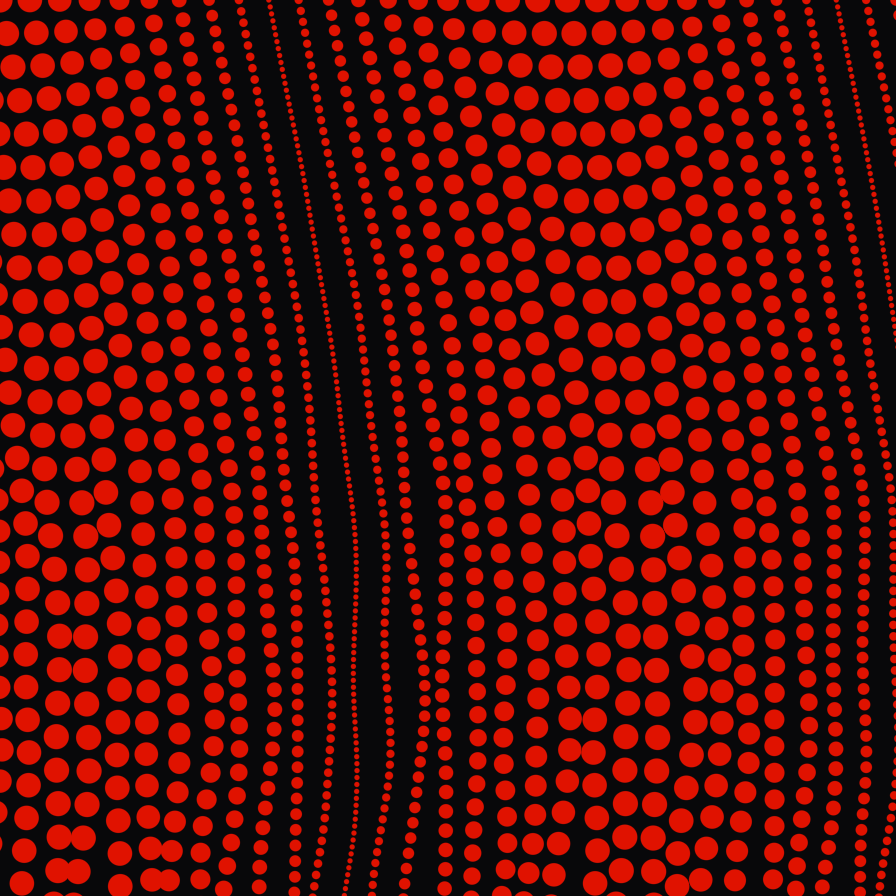
A Shadertoy shader for this pattern:

```glsl
// Thirty columns of red dots on near-black, swaying sideways down the canvas.
// A rectified sine over the column index sets each column's dot pitch and radius;
// per-column gradient noise, growing downward, loosens the sway.

float hash(vec2 p) {
    return fract(sin(dot(p, vec2(127.1, 311.7))) * 43758.5453);
}

// 1D gradient noise with an independent sequence for each column
float gradientNoise(float column, float t) {
    float cell = floor(t);
    float f = t - cell;
    float g0 = hash(vec2(column, cell)) * 2.0 - 1.0;
    float g1 = hash(vec2(column, cell + 1.0)) * 2.0 - 1.0;
    float blend = f * f * f * (f * (f * 6.0 - 15.0) + 10.0);
    return mix(g0 * f, g1 * (f - 1.0), blend);
}

// Sideways shift shared by all columns, at depth y below the top
float sway(float y) {
    return 0.1 * sin(2.0 * y);
}

// Signed distance from p to the nearest dot of one column
float columnDots(vec2 p, float column) {
    float pitch = 0.0075 + 0.03 * abs(sin(3.14159 * (column - 9.05) / 19.0));
    float y = round(p.y / pitch) * pitch;
    float wobble = 0.03 * y * gradientNoise(column, y * 4.5);
    vec2 center = vec2(column / 30.0 + sway(y) + wobble, y);
    return length(p - center) - 0.375 * pitch;
}

void mainImage(out vec4 fragColor, in vec2 fragCoord) {
    // Depth is measured downward from the top edge
    vec2 p = fragCoord / iResolution.y;
    p.y = 1.0 - p.y;

    // Nearest dot among the closest columns
    float nearest = round((p.x - sway(p.y)) * 30.0);
    float d = 1.0;
    for (float k = -1.0; k <= 1.0; k++) {
        d = min(d, columnDots(p, nearest + k));
    }

    float ink = 1.0 - smoothstep(-0.75, 0.75, d * iResolution.y);
    vec3 color = mix(vec3(0.03, 0.03, 0.04), vec3(0.88, 0.07, 0.0), ink);
    fragColor = vec4(color, 1.0);
}
```
